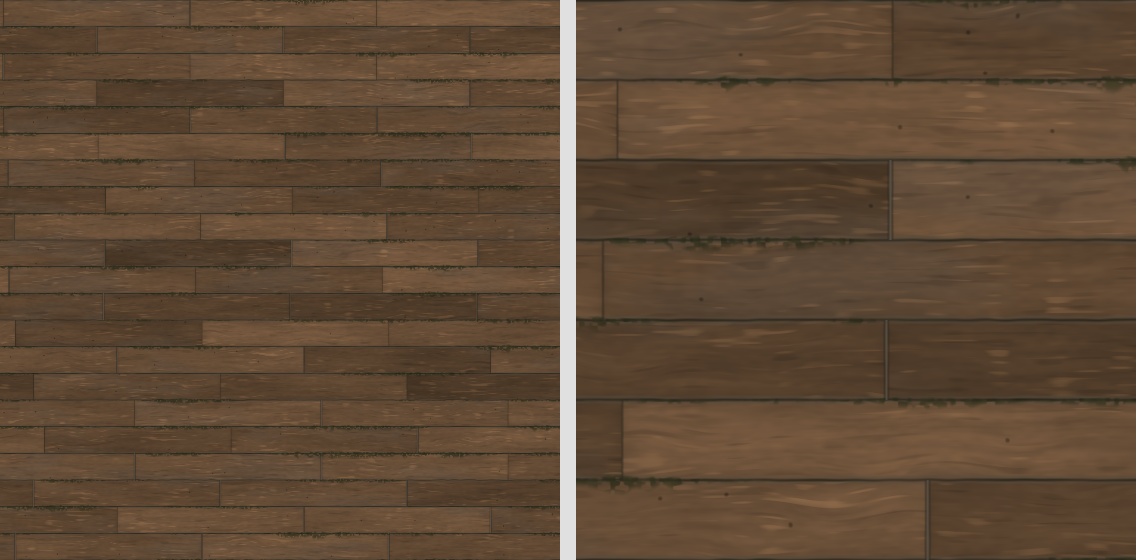
Left: the whole. Right: its middle third, enlarged.
A three.js fragment shader for this texture:

```glsl
// Weathered brown floorboards: 21 rows of planks, three to a row, in staggered bond.
// Each plank takes its tone and grain from a hash of its cell; stretched value noise
// makes the grain, and distances to the cell edges place seams, joints and moss.
varying vec2 vUv;

float hash(vec2 p) {
  return fract(sin(dot(p, vec2(12.9898, 78.233))) * 43758.5453);
}

float noise(vec2 p) {
  vec2 i = floor(p), f = fract(p);
  f = f * f * (3.0 - 2.0 * f);
  return mix(mix(hash(i), hash(i + vec2(1.0, 0.0)), f.x),
             mix(hash(i + vec2(0.0, 1.0)), hash(i + vec2(1.0, 1.0)), f.x), f.y);
}

float fbm(vec2 p) {
  float sum = 0.0, amp = 0.5;
  for (int i = 0; i < 4; i++) {
    sum += amp * noise(p);
    p = p * 2.03 + 17.1;
    amp *= 0.5;
  }
  return sum / 0.9375;
}

// Soft-edged line of half width w at distance d
float line(float d, float w) {
  return 1.0 - smoothstep(w - 0.0008, w + 0.0008, d);
}

// Rows count down from the top; every second one shifts by half a plank plus a drift
float rowShift(float row) {
  float drift = 0.018 + 0.055 * exp(-pow(abs(row - 7.8), 2.0) / 4.0)
              + 0.22 * exp(-pow(abs(row - 16.0), 2.0) / 13.0);
  return 0.5 * mod(row, 2.0) + drift;
}

vec3 wood(vec2 uv, vec2 id) {
  float seed = hash(id + 3.7);
  vec2 p = uv + vec2(seed * 7.0, hash(id + 9.2) * 5.0);

  // Plank tone with broad stains and greyed wear
  float tone = sqrt(hash(id + 1.3)) + 0.65 * (fbm(p * vec2(7.0, 26.0)) - 0.5);
  vec3 color = mix(vec3(0.278, 0.208, 0.143), vec3(0.438, 0.328, 0.232), tone);
  float wear = smoothstep(0.5, 0.75, fbm(p * vec2(7.0, 25.0) + 31.0));
  color = mix(color, vec3(0.37, 0.31, 0.255), 0.4 * wear);

  // Wavy fibres, slightly slanted
  p.y += 0.008 * (noise(p * vec2(22.0, 45.0)) - 0.5) + 0.04 * p.x * (seed - 0.5);
  color *= 0.89 + 0.22 * fbm(p * vec2(18.0, 210.0));
  color *= 0.97 + 0.06 * noise(p * vec2(160.0, 420.0));

  // Pale scratches and faint cracks gathered in patches
  float patches = smoothstep(0.3, 0.7, noise(p * vec2(14.0, 60.0) + 5.0));
  float scratch = smoothstep(0.66, 0.95, noise(p * vec2(55.0, 480.0)));
  float crack = smoothstep(0.74, 0.95, noise(p * vec2(36.0, 400.0) + 71.0));
  color += vec3(0.085, 0.062, 0.04) * scratch * (0.2 + 0.8 * patches);
  color *= 1.0 - 0.1 * crack;

  // Sparse small pits
  vec2 cell = floor(p * 55.0);
  vec2 center = 0.25 + 0.5 * vec2(hash(cell), hash(cell + 4.1));
  float pit = line(length(fract(p * 55.0) - center) / 55.0, 0.0012);
  return color * (1.0 - 0.3 * pit * step(0.95, hash(cell + 8.3)));
}

void main() {
  float y = (1.0 - vUv.y) * 21.0;
  float row = min(floor(y), 20.0);
  float x = vUv.x * 3.0 - rowShift(row);
  vec2 id = vec2(mod(floor(x), 3.0), row);

  // Edge distances in canvas units, made a little uneven
  float wobble = 0.0007 * (noise(vUv * 90.0) - 0.5);
  float top = (y - row) / 21.0 + wobble;
  float bottom = (row + 1.0 - y) / 21.0 - wobble;
  float seam = min(top, bottom);
  float joint = abs(fract(x + 0.5) - 0.5) / 3.0 + 0.5 * wobble;

  vec3 color = wood(vUv, id);
  color *= 1.0 - 0.09 * exp(-min(seam, joint) / 0.003);

  // Horizontal seams: worn grey lip around a thin dark gap of uneven depth
  float lip = line(seam, 0.0024) * (0.25 + 0.4 * noise(vUv * vec2(30.0, 21.0)));
  color = mix(color, vec3(0.33, 0.295, 0.24), lip);
  float depth = 0.5 + 0.35 * noise(vec2(vUv.x * 25.0, floor(y + 0.5) * 5.7));
  color = mix(color, vec3(0.14, 0.125, 0.09), depth * line(seam, 0.0007));

  // End joints: dark rim, filled with grey dust in some places
  float dust = step(0.4, hash(vec2(mod(floor(x + 0.5), 3.0), row + 40.0)));
  float rim = line(joint, 0.0006 + 0.0011 * dust);
  color = mix(color, vec3(0.19, 0.16, 0.12), 0.6 * rim);
  color = mix(color, vec3(0.37, 0.34, 0.295), 0.75 * dust * line(joint, 0.0007));

  // Moss creeping down from the seams as loose crumbs in long ragged runs
  float edge = floor(y + 0.5);
  float growth = smoothstep(0.38, 0.8, fbm(vec2(vUv.x * 9.0, edge * 7.3)));
  float ragged = noise(vec2(vUv.x * 130.0, edge * 3.1));
  float reach = growth * (0.002 + 0.012 * ragged);
  float away = top < bottom ? top : bottom * 2.8;
  float clumps = smoothstep(0.3, 0.7, noise(vUv * 380.0) + 0.15 * growth);
  float moss = (1.0 - smoothstep(reach * 0.3, reach + 0.0015, away)) * clumps
             * smoothstep(0.0, 0.25, growth);
  vec3 mossColor = mix(vec3(0.12, 0.135, 0.075), vec3(0.20, 0.20, 0.11), noise(vUv * 240.0));
  color = mix(color, mossColor, 0.65 * moss);

  gl_FragColor = vec4(color, 1.0);
}
```
